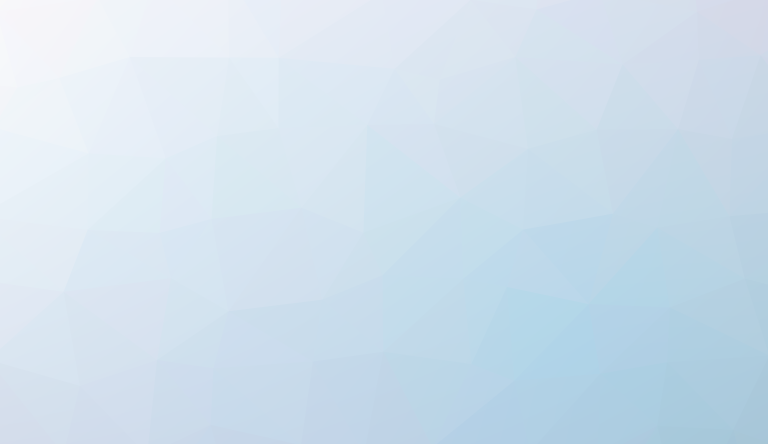
This background is drawn by a WebGL 1 fragment shader. Its source:

```glsl
precision highp float;
// Pale low-poly backdrop: faint triangular facets over a white to sky-blue gradient.
uniform vec2 u_resolution;

const float ROWS = 5.9;

float hash(vec2 p) {
  return fract(sin(dot(p, vec2(127.1, 311.7))) * 43758.5453);
}

// Mesh vertex: a grid corner moved by a random offset
vec2 vertexAt(vec2 id) {
  return id + 0.62 * (vec2(hash(id), hash(id + 57.3)) - 0.5);
}

// Weights of a parabola through the values at 0, 0.5 and 1
vec3 quadraticWeights(float t) {
  return vec3((1.0 - t) * (1.0 - 2.0 * t), 4.0 * t * (1.0 - t), t * (2.0 * t - 1.0));
}

vec3 blend(vec3 w, vec3 a, vec3 b, vec3 c) {
  return w.x * a + w.y * b + w.z * c;
}

// Smooth colour field with a blue glow at the lower right
vec3 gradient(vec2 uv) {
  uv = clamp(uv, 0.0, 1.0);
  vec3 across = quadraticWeights(uv.x);
  vec3 bottom = blend(across, vec3(0.83, 0.86, 0.92), vec3(0.745, 0.825, 0.90), vec3(0.65, 0.77, 0.84));
  vec3 middle = blend(across, vec3(0.91, 0.94, 0.97), vec3(0.81, 0.88, 0.93), vec3(0.74, 0.825, 0.885));
  vec3 top = blend(across, vec3(0.98, 0.97, 0.98), vec3(0.89, 0.92, 0.96), vec3(0.83, 0.85, 0.91));
  vec3 color = blend(quadraticWeights(uv.y), bottom, middle, top);
  vec2 fromGlow = (uv - vec2(0.75, 0.24)) / vec2(0.2, 0.27);
  return color + vec3(-0.035, 0.004, 0.016) * exp(-dot(fromGlow, fromGlow));
}

// Signed distance to the line a-b, positive on its left
float leftOf(vec2 p, vec2 a, vec2 b) {
  vec2 e = normalize(b - a);
  return e.x * (p.y - a.y) - e.y * (p.x - a.x);
}

// Adds one counter-clockwise facet, with its coverage in alpha
vec4 facet(vec2 p, vec2 a, vec2 b, vec2 c, vec3 base, float pixel) {
  float inside = min(leftOf(p, a, b), min(leftOf(p, b, c), leftOf(p, c, a)));
  float coverage = clamp(inside / pixel + 0.5, 0.0, 1.0);
  if (coverage <= 0.0) return vec4(0.0);
  vec2 center = (a + b + c) / 3.0;
  vec2 uv = center / ROWS / vec2(u_resolution.x / u_resolution.y, 1.0);
  vec3 tint = vec3(hash(center), hash(center + 3.1), hash(center + 7.7)) - 0.5;
  vec3 color = mix(base, gradient(uv), 0.5) + tint * vec3(0.016, 0.009, 0.008);
  return vec4(color, 1.0) * coverage;
}

void main() {
  vec2 p = gl_FragCoord.xy / u_resolution.y * ROWS;
  float pixel = ROWS / u_resolution.y;
  vec3 base = gradient(gl_FragCoord.xy / u_resolution);
  vec4 sum = vec4(base, 1.0) * 0.001;

  // Split each nearby quad along its shorter diagonal
  for (int y = -1; y <= 1; y++) {
    for (int x = -1; x <= 1; x++) {
      vec2 id = floor(p) + vec2(float(x), float(y));
      vec2 a = vertexAt(id);
      vec2 b = vertexAt(id + vec2(1.0, 0.0));
      vec2 c = vertexAt(id + vec2(1.0, 1.0));
      vec2 d = vertexAt(id + vec2(0.0, 1.0));
      if (distance(a, c) < distance(b, d)) {
        sum += facet(p, a, b, c, base, pixel) + facet(p, a, c, d, base, pixel);
      } else {
        sum += facet(p, a, b, d, base, pixel) + facet(p, b, c, d, base, pixel);
      }
    }
  }
  gl_FragColor = vec4(sum.rgb / sum.a, 1.0);
}
```
